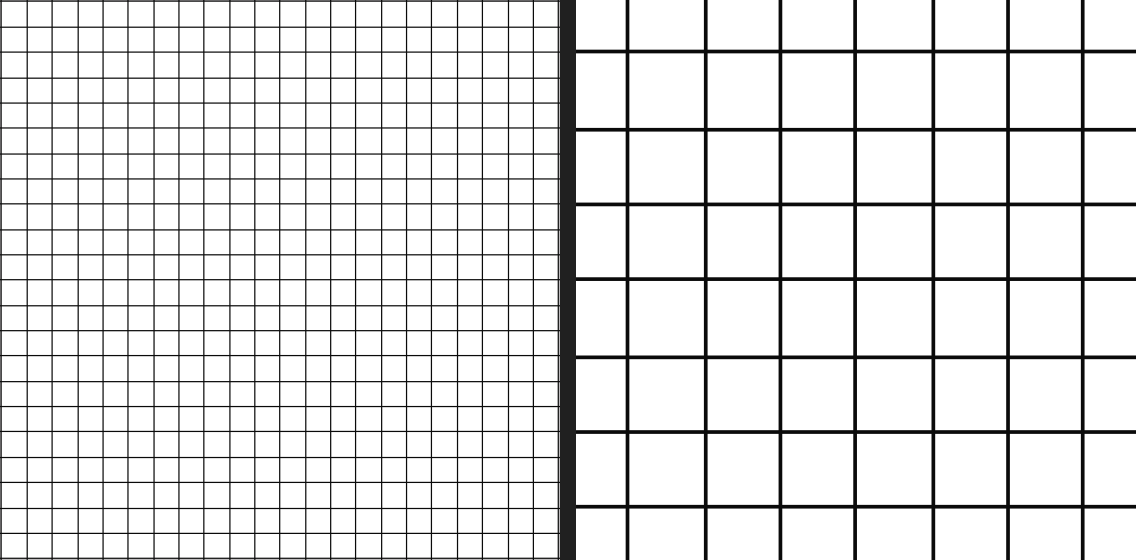
Left, the full canvas; right, a detail of the centre.
Give the GLSL for this pattern, as a Shadertoy shader.

```glsl
// A plain sheet of squared paper: 22 by 22 white cells ruled with thin black lines.
// Each rule is snapped to a coarse raster of steps, so cell sizes vary slightly;
// line coverage is integrated over the pixel, and a grey rim closes the sheet.

// Centre of the nearest rule on each axis, counted from the top left.
vec2 nearestRule(vec2 uv) {
    vec2 index = clamp(floor((uv * 472.4 - 0.95) / 21.354 + 0.5), 0.0, 22.0);
    vec2 rasterStep = floor(index * 21.354 + 0.95);
    return (rasterStep + 0.95) / 472.4;
}

// Share of a pixel-wide box at offset d that a band of the given half width covers.
vec2 bandCoverage(vec2 d, float halfWidth, vec2 pixel) {
    vec2 high = min(d + 0.5 * pixel, vec2(halfWidth));
    vec2 low = max(d - 0.5 * pixel, vec2(-halfWidth));
    return clamp((high - low) / pixel, 0.0, 1.0);
}

void mainImage(out vec4 fragColor, in vec2 fragCoord) {
    vec2 pixel = 1.0 / iResolution.xy;
    vec2 uv = fragCoord * pixel;
    uv.y = 1.0 - uv.y;

    // Soft grey rim outside the outermost rules
    vec2 edge = min(uv, 1.0 - uv);
    vec2 rim = clamp(0.5 + (0.0012 - edge) / pixel, 0.0, 1.0);
    vec3 color = mix(vec3(1.0), vec3(0.62, 0.61, 0.62), max(rim.x, rim.y));

    // Ruled lines on both axes
    vec2 line = bandCoverage(uv - nearestRule(uv), 0.0011, pixel);
    float ink = 1.0 - (1.0 - line.x) * (1.0 - line.y);
    color = mix(color, vec3(0.04), ink);

    fragColor = vec4(color, 1.0);
}
```
